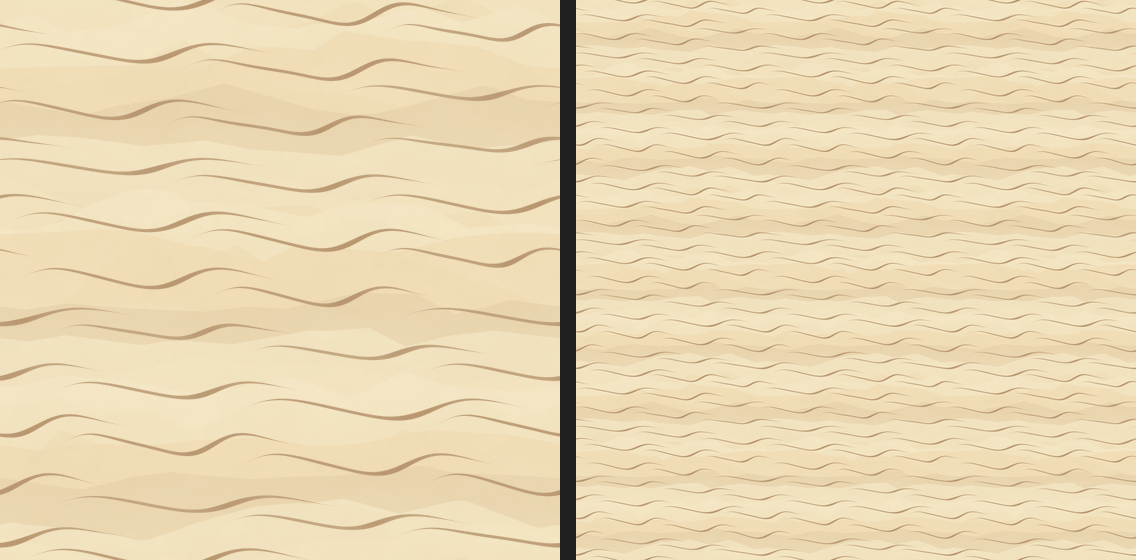
Left: one tile. Right: repeated 3 by 3.
Write a WebGL 2 fragment shader that draws this pattern.

```glsl
#version 300 es
precision highp float;
// Wind-rippled sand: tapered brown wave strokes over pale, angular dune bands.
// Bands are translucent strips between jagged ridge lines; strokes sit on a
// jittered slanted lattice. Everything wraps, so the square tiles.

uniform vec2 u_resolution;
out vec4 fragColor;

const float TAU = 6.2831853;

const vec3 BASE  = vec3(0.940, 0.870, 0.720);
const vec3 CREAM = vec3(0.958, 0.905, 0.775);
const vec3 HONEY = vec3(0.938, 0.858, 0.700);
const vec3 DUSK  = vec3(0.900, 0.818, 0.668);
const vec3 LINE_PALE = vec3(0.770, 0.665, 0.515);
const vec3 LINE_DARK = vec3(0.715, 0.580, 0.430);

const int   BANDS = 12;             // multiple of 4 keeps the colour cycle whole
const float BAND_ALPHA = 0.72;
const float RIDGE_FINE = 0.050;     // height of the small peaks
const float RIDGE_BROAD = 0.065;    // height of the wide swells
const int   STROKES = 30;           // multiple of 3 keeps the lattice whole
const float LINE_HALF = 0.0026;     // half thickness of a stroke
const float SWELL_HALF = 0.0024;    // extra half thickness on the steep rise
const float GRAIN = 0.016;

float hash(vec2 p) {
    vec3 q = fract(vec3(p.xyx) * 0.1031);
    q += dot(q, q.yzx + 33.33);
    return fract((q.x + q.y) * q.z);
}

// Value noise that wraps after `cells` cells.
float noise(vec2 uv, vec2 cells) {
    vec2 p = uv * cells, i = floor(p), f = p - i;
    f = f * f * (3.0 - 2.0 * f);
    vec2 a = mod(i, cells), b = mod(i + 1.0, cells);
    return mix(mix(hash(a), hash(vec2(b.x, a.y)), f.x),
               mix(hash(vec2(a.x, b.y)), hash(b), f.x), f.y);
}

// Ridge corner i: x position in cells, and height from -0.5 to 0.5.
vec2 corner(float i, float cells, float seed) {
    float id = mod(i, cells);
    return vec2(i + 0.7 * hash(vec2(id, seed)), hash(vec2(id + 57.0, seed)) - 0.5);
}

// Jagged line through unevenly spaced corners, periodic in x.
float jagged(float x, float cells, float seed) {
    x *= cells;
    float i = floor(x);
    if (x < corner(i, cells, seed).x) i -= 1.0;
    vec2 a = corner(i, cells, seed), b = corner(i + 1.0, cells, seed);
    return mix(a.y, b.y, (x - a.x) / (b.x - a.x));
}

float ridge(float x, float seed) {
    return RIDGE_FINE * jagged(x, 10.0, seed) + RIDGE_BROAD * jagged(x, 4.0, seed + 31.0);
}

// Dune bands, painted from the top of the canvas downwards.
vec3 dunes(vec2 uv, float px) {
    vec3 color = BASE;
    for (int k = 0; k < BANDS; k++) {
        float seed = float(k) + 3.0;
        float top = 1.0 - (float(k) + 0.5 * hash(vec2(seed, 91.0))) / float(BANDS);
        float depth = fract(top + ridge(uv.x, seed) - uv.y);
        float height = 0.135 + 1.2 * ridge(uv.x, seed + 140.0);
        float cover = smoothstep(0.0, 1.5 * px, depth)
                    * smoothstep(0.0, 1.5 * px, height - depth);
        float fade = mix(1.0, 0.45, smoothstep(0.0, 0.17, depth));
        int kind = k % 4;
        vec3 tint = kind == 1 ? HONEY : kind == 2 ? DUSK : CREAM;
        color = mix(color, tint, BAND_ALPHA * cover * fade);
    }
    return color;
}

// One stroke: gentle crest, long fall, steep thick rise, thin tail.
// Returns coverage and how dark the ink is there.
vec2 stroke(vec2 uv, float k, float px) {
    vec4 r = vec4(hash(vec2(k, 11.0)), hash(vec2(k, 23.0)),
                  hash(vec2(k, 37.0)), hash(vec2(k, 53.0)));
    float row = k / float(STROKES);
    float start = 0.05 * r.x - k / 3.0 + 0.08 * sin(TAU * row);
    float t = fract(uv.x - start) / mix(0.42, 0.58, r.y);
    if (t > 1.0) return vec2(0.0);

    float skew = mix(0.25, 0.60, r.w * r.w);
    float angle = TAU * mix(-0.30, mix(1.30, 1.47, r.x), t);
    float wave = mix(0.011, 0.019, r.z) * cos(angle + skew * cos(angle));
    float dy = fract(uv.y - row - 0.010 * r.w - wave + 0.5) - 0.5;

    float taper = smoothstep(0.0, 0.32, t) * smoothstep(1.0, 0.62, t);
    float swell = exp(-pow((t - 0.60) / 0.075, 2.0));
    float halfWidth = LINE_HALF * taper + SWELL_HALF * swell;
    float cover = clamp((halfWidth - abs(dy)) / (1.2 * px) + 0.5, 0.0, 1.0)
                * min(1.0, 2.0 * halfWidth / px);
    return vec2(cover, clamp(0.25 + 0.55 * r.z + 0.5 * swell, 0.0, 1.0));
}

void main() {
    vec2 uv = gl_FragCoord.xy / u_resolution;
    float px = 1.0 / min(u_resolution.x, u_resolution.y);

    vec3 color = dunes(uv, px);
    for (int k = 0; k < STROKES; k++) {
        vec2 ink = stroke(uv, float(k), px);
        color = mix(color, mix(LINE_PALE, LINE_DARK, ink.y), 0.95 * ink.x);
    }

    // Faint mottled paper grain.
    float mottle = 0.6 * noise(uv, vec2(14.0, 20.0)) + 0.4 * noise(uv, vec2(70.0, 90.0));
    color += GRAIN * (mottle - 0.5) * vec3(0.7, 0.9, 1.2);
    fragColor = vec4(color, 1.0);
}
```
